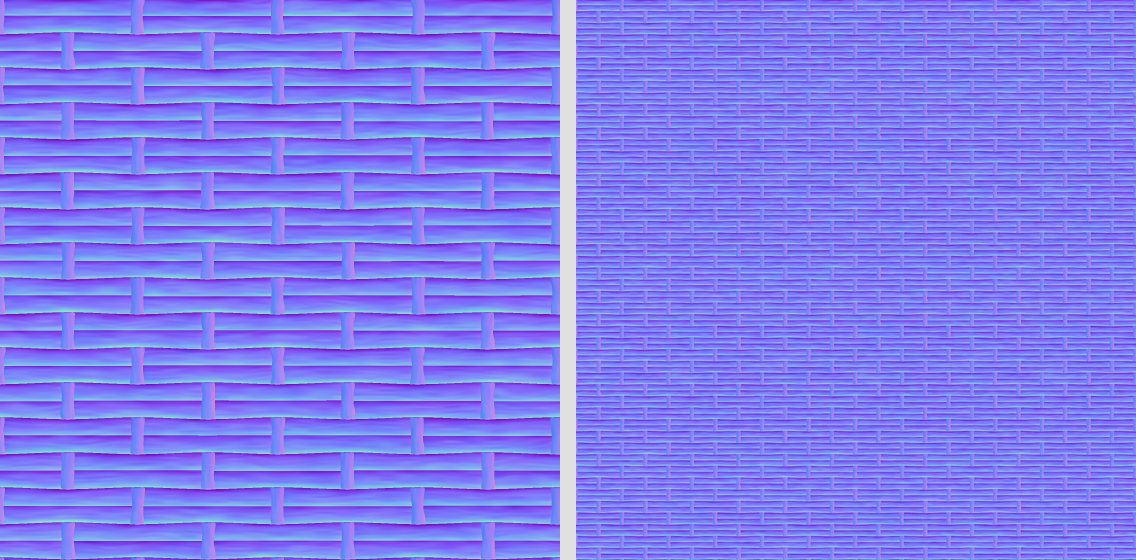
Left: one tile. Right: repeated 3 by 3.
This texture map is drawn by a WebGL 2 fragment shader. Its source:

```glsl
#version 300 es
precision highp float;
// Tiling normal map of a woven cane panel: rows of paired horizontal strands,
// bound by short upright pegs that shift half a repeat on alternate rows.
// Surface slopes come from strand and peg profiles plus stretched, wrapping noise.
uniform vec2 u_resolution;
out vec4 outColor;

const float TAU = 6.283185;
const vec2 GRID = vec2(4.0, 16.0);   // pegs across, rows down
const float ROW_SHIFT = 0.05;        // height of the lowest row edge, in rows
const float PEG_OFFSET = 0.484;      // peg centre on even rows, in repeats
const float ROW_BOW = 0.028;         // how far row edges swell beside their pegs

float hash(vec2 p) {
    vec3 q = fract(p.xyx * vec3(0.1031, 0.1030, 0.0973));
    q += dot(q, q.yzx + 33.33);
    return fract((q.x + q.y) * q.z);
}

// Value noise over the unit square that wraps after "period" cells
float wrapNoise(vec2 uv, vec2 period) {
    vec2 p = uv * period;
    vec2 i = floor(p), f = fract(p);
    f = f * f * (3.0 - 2.0 * f);
    vec2 a = mod(i, period), b = mod(i + 1.0, period);
    return mix(mix(hash(a), hash(vec2(b.x, a.y)), f.x),
               mix(hash(vec2(a.x, b.y)), hash(b), f.x), f.y);
}

float pegCentre(float row) {
    return PEG_OFFSET + 0.5 * mod(row, 2.0);
}

// Slope of the strand pair at grid position g
vec2 strandSlope(vec2 uv, vec2 g) {
    // Choose the row on either side of the bowed edge
    float edge = floor(g.y + 0.5);
    float bow = ROW_BOW * cos(TAU * (g.x - pegCentre(edge - 1.0)));
    float row = g.y < edge + bow ? edge - 1.0 : edge;

    float along = g.x - pegCentre(row);
    float swell = cos(TAU * along);
    float t = (g.y - row - 0.5) / (1.0 + 2.0 * ROW_BOW * swell) + 0.5;
    vec2 id = vec2(mod(floor(along), GRID.x), mod(row, GRID.y) * 2.0);
    float split = 0.5 + 0.03 * (hash(id + 7.0) - 0.5);
    float upper = step(split, t);
    float s = mix(t / split, (t - split) / (1.0 - split), upper) * 2.0 - 1.0;

    // Flat crown with steep sides, steeper where the outer edges sink between pegs
    float ny = -0.30 * s - 0.40 * s * s * s;
    float sink = 0.15 + 0.85 * pow(0.5 - 0.5 * swell, 2.0);
    ny += sink * (0.42 * exp(-t / 0.07) - 0.38 * exp(-(1.0 - t) / 0.06));

    // Tone of each strand, and long fibres
    ny += 0.09 * (hash(id + vec2(0.0, upper)) - 0.5);
    ny += 0.10 * (wrapNoise(uv, vec2(10.0, 32.0)) - 0.5);
    vec2 warped = uv + vec2(0.0, 0.008 * wrapNoise(uv, vec2(14.0, 24.0)));
    float fine = wrapNoise(warped, vec2(26.0, 270.0)) - 0.5;
    float coarse = wrapNoise(warped, vec2(36.0, 150.0)) - 0.5;
    ny += 0.25 * fine + 0.11 * coarse;

    // Strands dip under the pegs at both ends
    float fromPeg = fract(along + 0.5) - 0.5;
    float nx = -0.16 * sign(fromPeg) * exp(-max(abs(fromPeg) - 0.045, 0.0) / 0.02);
    nx += 0.12 * (wrapNoise(uv, vec2(12.0, 40.0)) - 0.5) + 0.07 * coarse;
    return vec2(nx, ny - 0.03);
}

// Peg of one row: slope in xy, coverage in z
vec3 pegSlope(vec2 uv, vec2 g, float row) {
    float along = g.x - pegCentre(row) + 0.5;
    vec2 id = vec2(mod(floor(along), GRID.x), mod(row, GRID.y));
    float dx = fract(along) - 0.5 + 0.008 * (hash(id + 31.0) - 0.5);
    float dy = g.y - row - 0.5;
    float side = dx < 0.0 ? 0.0 : 0.5;
    float ripple = wrapNoise(uv + vec2(side, 0.0), vec2(8.0, 64.0)) - 0.5;
    float halfWidth = 0.043 + 0.007 * smoothstep(0.1, 0.5, abs(dy)) + 0.010 * ripple;
    float s = dx / halfWidth;
    float inside = step(abs(s), 1.0) * step(abs(dy), 0.54 - 0.035 * s * s);

    float grain = wrapNoise(uv + vec2(0.004 * ripple, 0.0), vec2(260.0, 40.0)) - 0.5;
    float nx = 0.08 + 0.36 * s + 0.12 * s * s * s + 0.28 * grain;
    float ny = 0.04 - 0.12 * dy - 0.35 * sign(dy) * smoothstep(0.48, 0.54, abs(dy));
    return vec3(nx, ny + 0.06 * ripple, inside);
}

vec3 weaveNormal(vec2 uv) {
    vec2 g = uv * GRID - vec2(0.0, ROW_SHIFT);
    vec2 slope = strandSlope(uv, g);
    // Peg ends overlap the neighbouring rows
    for (float k = -1.0; k <= 1.0; k++) {
        vec3 peg = pegSlope(uv, g, floor(g.y) + k);
        slope = mix(slope, peg.xy, peg.z);
    }
    slope *= min(1.0, 0.88 / max(length(slope), 0.001));
    return vec3(slope, sqrt(1.0 - dot(slope, slope)));
}

void main() {
    // Average a 3 by 3 grid of samples for smooth edges
    vec3 total = vec3(0.0);
    for (int i = 0; i < 9; i++) {
        vec2 offset = (vec2(i % 3, i / 3) - 1.0) / 3.0;
        total += weaveNormal((gl_FragCoord.xy + offset) / u_resolution);
    }
    vec3 color = 0.5 + 0.5 * total / 9.0;
    outColor = vec4(color * vec3(0.99, 0.99, 0.98), 1.0);
}
```
